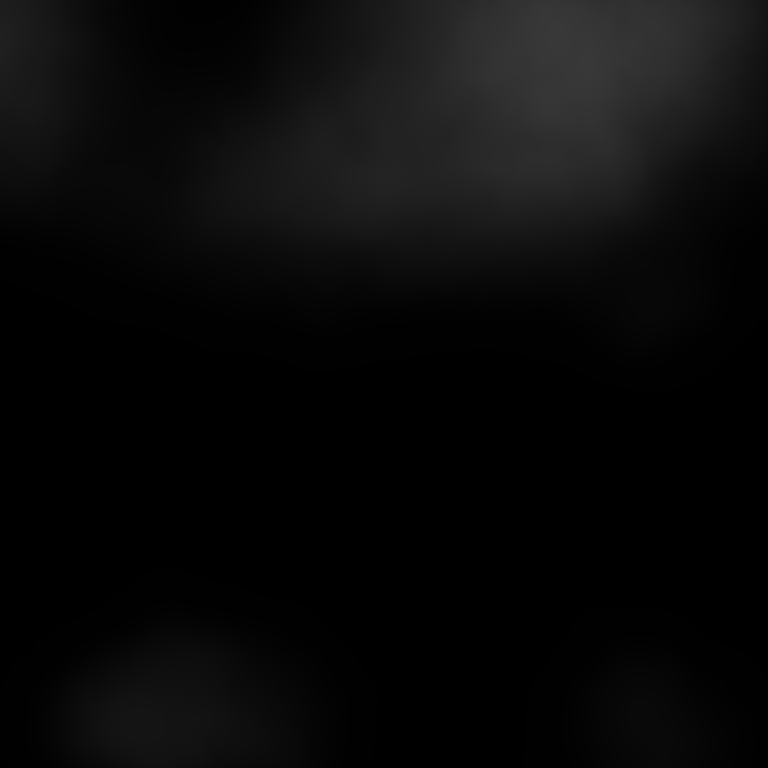
Reproduce this texture procedurally as a Shadertoy shader.

```glsl
// Dim grey smoke drifting over black, dense at the top and faint at the bottom.
// Soft elliptical puffs are summed, bent and mottled by value noise, then
// cut at a low density so that wide areas fall to black.

const int PUFF_COUNT = 6;
const float WARP = 0.09;          // how far noise bends the puffs
const float WARP_SCALE = 5.0;
const float MOTTLE = 0.55;        // strength of density variation
const float MOTTLE_SCALE = 6.0;
const float CUT = 0.03;           // density that falls to black
const float CUT_SOFTNESS = 0.012;
const vec3 SMOKE_TINT = vec3(1.0);

// Each puff: centre xy, radii zw
const vec4 PUFFS[PUFF_COUNT] = vec4[](
    vec4(0.72, 0.94, 0.28, 0.22),
    vec4(0.40, 0.74, 0.23, 0.14),
    vec4(0.01, 0.95, 0.14, 0.20),
    vec4(0.24, 0.06, 0.16, 0.14),
    vec4(0.86, 0.06, 0.14, 0.11),
    vec4(0.88, 0.58, 0.09, 0.08));
const float DENSITY[PUFF_COUNT] = float[](0.27, 0.11, 0.14, 0.125, 0.075, 0.047);

float hash(vec2 p) {
    vec3 q = fract(vec3(p.xyx) * 0.1031);
    q += dot(q, q.yzx + 33.33);
    return fract((q.x + q.y) * q.z);
}

float valueNoise(vec2 p) {
    vec2 cell = floor(p);
    vec2 f = fract(p);
    f = f * f * f * (f * (f * 6.0 - 15.0) + 10.0);
    float low = mix(hash(cell), hash(cell + vec2(1.0, 0.0)), f.x);
    float high = mix(hash(cell + vec2(0.0, 1.0)), hash(cell + 1.0), f.x);
    return mix(low, high, f.y);
}

// Layered noise, centred on zero
float smokeNoise(vec2 p) {
    float sum = 0.0;
    float weight = 0.5;
    for (int i = 0; i < 4; i++) {
        sum += weight * (valueNoise(p) - 0.5);
        p = p * 2.0 + vec2(17.3, 9.1);
        weight *= 0.45;
    }
    return sum;
}

float puffDensity(vec2 p) {
    float sum = 0.0;
    for (int i = 0; i < PUFF_COUNT; i++) {
        vec2 q = (p - PUFFS[i].xy) / PUFFS[i].zw;
        sum += DENSITY[i] * exp(-dot(q, q));
    }
    return sum;
}

void mainImage(out vec4 fragColor, in vec2 fragCoord) {
    vec2 uv = fragCoord / iResolution.xy;

    // Bend the puffs into irregular wisps
    vec2 bend = vec2(smokeNoise(uv * WARP_SCALE + 3.7),
                     smokeNoise(uv * WARP_SCALE + 41.2));
    float density = puffDensity(uv + WARP * bend);

    // Mottle the smoke and fade thin parts to black
    density *= 1.0 + MOTTLE * smokeNoise(uv * MOTTLE_SCALE + 23.5);
    float excess = density - CUT;
    float smoke = 0.5 * (excess + sqrt(excess * excess + CUT_SOFTNESS * CUT_SOFTNESS));

    fragColor = vec4(SMOKE_TINT * smoke, 1.0);
}
```
